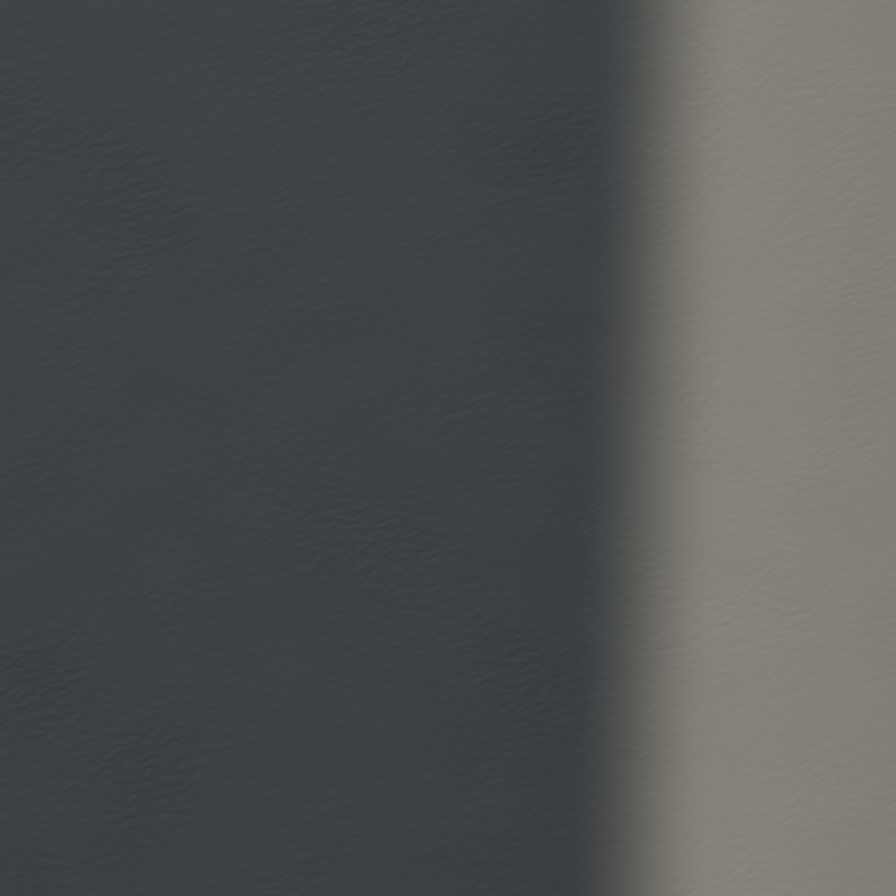
A WebGL 1 fragment shader for this texture:

```glsl
precision highp float;
// Finely wrinkled plaster: a dark slate field on the left passes through a
// soft, slightly leaning edge into warm grey on the right. The relief is
// gradient noise, lit by differencing its height along a light direction.

uniform vec2 u_resolution;

#define SLATE vec3(0.242, 0.262, 0.274)
#define WARM_GREY vec3(0.520, 0.508, 0.478)
#define EDGE_START 0.629
#define EDGE_LEAN 0.030
#define EDGE_WIDTH 0.165
#define GRAIN_SCALE vec2(62.0, 125.0)
#define GRAIN_TILT 0.28
#define RELIEF 0.018
#define PATCH_PERIOD 0.612

vec2 randomGradient(vec2 cell) {
  vec3 h = fract(cell.xyx * vec3(0.1031, 0.1030, 0.0973));
  h += dot(h, h.yzx + 33.33);
  float angle = 6.2832 * fract((h.x + h.y) * h.z);
  return vec2(cos(angle), sin(angle));
}

float gradientNoise(vec2 p) {
  vec2 cell = floor(p);
  vec2 f = p - cell;
  vec2 w = f * f * f * (f * (f * 6.0 - 15.0) + 10.0);
  float a = dot(randomGradient(cell), f);
  float b = dot(randomGradient(cell + vec2(1.0, 0.0)), f - vec2(1.0, 0.0));
  float c = dot(randomGradient(cell + vec2(0.0, 1.0)), f - vec2(0.0, 1.0));
  float d = dot(randomGradient(cell + 1.0), f - 1.0);
  return mix(mix(a, b, w.x), mix(c, d, w.x), w.y);
}

// Wrinkles stretched along a shallow rising diagonal
float wrinkleHeight(vec2 p) {
  p += 0.006 * vec2(gradientNoise(p * 17.0), gradientNoise(p * 17.0 + 40.0));
  vec2 q = vec2(p.x + GRAIN_TILT * p.y, p.y - GRAIN_TILT * p.x) * GRAIN_SCALE;
  float height = 0.0;
  float amplitude = 0.6;
  for (int i = 0; i < 3; i++) {
    height += amplitude * gradientNoise(q);
    q = q * 1.83 + vec2(13.7, 7.9);
    amplitude *= 0.5;
  }
  return height;
}

// Soft blob that repeats up the wall
float roughPatch(vec2 p, vec2 center, float radius) {
  vec2 d = p - center;
  d.y = mod(d.y + 0.5 * PATCH_PERIOD, PATCH_PERIOD) - 0.5 * PATCH_PERIOD;
  return exp(-dot(d, d) / (radius * radius));
}

void main() {
  vec2 uv = gl_FragCoord.xy / u_resolution;

  // Base colours with gentle shading across each field
  vec3 slate = SLATE * (0.97 + 0.045 * uv.y);
  slate *= 1.0 - 0.035 * smoothstep(0.48, 0.66, uv.x);
  vec3 warm = WARM_GREY * (1.0 - 0.025 * smoothstep(0.84, 1.0, uv.x));

  // Leaning edge between the fields
  float start = EDGE_START + EDGE_LEAN * uv.y;
  float blend = smoothstep(start, start + EDGE_WIDTH, uv.x);
  vec3 color = mix(slate, warm, blend);
  color += vec3(0.008, 0.003, -0.006) * 4.0 * blend * (1.0 - blend);

  // Uneven roughness
  float rough = roughPatch(uv, vec2(0.16, 0.75), 0.07)
              + roughPatch(uv, vec2(0.42, 0.39), 0.09)
              + roughPatch(uv, vec2(0.58, 0.85), 0.07)
              + roughPatch(uv, vec2(0.03, 0.25), 0.07);
  rough *= 1.0 - blend;
  float strength = 0.75 + 0.7 * gradientNoise(uv * 8.0) + 0.7 * rough;

  // Embossed relief and faint mottling
  vec2 lightStep = vec2(-0.0010, 0.0024);
  float relief = wrinkleHeight(uv) - wrinkleHeight(uv + lightStep);
  color += RELIEF * strength * relief * mix(1.5, 1.9, blend);
  color += 0.006 * gradientNoise(uv * vec2(11.0, 15.0) + 5.0);
  color -= 0.006 * rough;

  gl_FragColor = vec4(clamp(color, 0.0, 1.0), 1.0);
}
```
